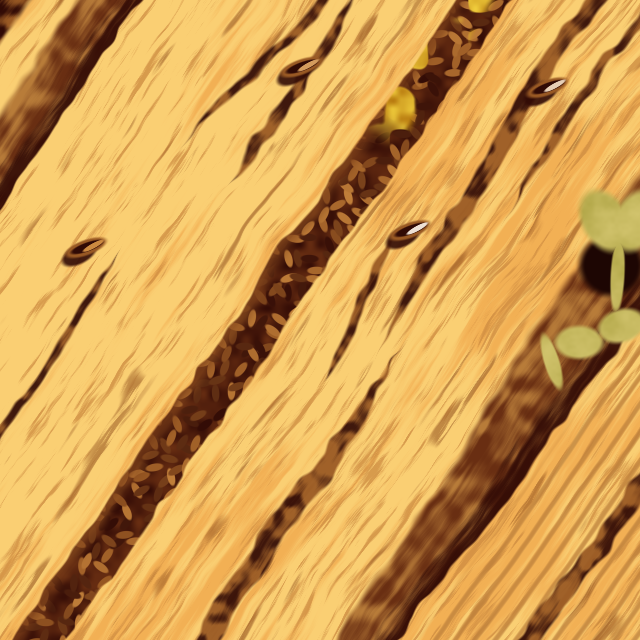
A WebGL 1 fragment shader for this texture:

```glsl
precision highp float;
// Weathered timber boards running diagonally, split by cracks and wide gaps of bark litter.
// Everything lives in a frame turned along the grain: q.x runs along it, q.y across it.
// Stretched noise makes the grain, tapered slots the cracks, cell ellipses the litter.
uniform vec2 u_resolution;

const vec3 STRAW = vec3(0.98, 0.81, 0.45);
const vec3 AMBER = vec3(0.95, 0.69, 0.33);
const vec3 TAN = vec3(0.80, 0.54, 0.25);
const vec3 BROWN = vec3(0.60, 0.35, 0.14);
const vec3 RUST = vec3(0.41, 0.18, 0.07);
const vec3 DARK = vec3(0.19, 0.04, 0.02);

float hash(vec2 p) {
  return fract(sin(dot(p, vec2(127.1, 311.7))) * 43758.5453);
}

float noise(vec2 p) {
  vec2 i = floor(p), f = fract(p);
  f = f * f * (3.0 - 2.0 * f);
  return mix(mix(hash(i), hash(i + vec2(1, 0)), f.x),
             mix(hash(i + vec2(0, 1)), hash(i + vec2(1, 1)), f.x), f.y);
}

float fbm(vec2 p) {
  float sum = 0.0, amp = 0.53;
  for (int i = 0; i < 4; i++) {
    sum += amp * noise(p);
    p = p * 2.03 + 17.3;
    amp *= 0.5;
  }
  return sum;
}

// Coverage of a crack between two places along the grain, tapered at both ends
float slot(vec2 q, float from, float to, float across, float slope, float halfWidth) {
  float x = (q.x - from) / (to - from);
  float taper = smoothstep(0.0, 0.3, x) * (1.0 - smoothstep(0.7, 1.0, x));
  float d = abs(q.y - across - slope * (q.x - from)) - mix(-0.006, halfWidth, taper);
  return 1.0 - smoothstep(-0.003, 0.003, d);
}

float ellipse(vec2 p, vec2 radius, float angle) {
  float c = cos(angle), s = sin(angle);
  p = vec2(c * p.x + s * p.y, c * p.y - s * p.x) / radius;
  return 1.0 - smoothstep(0.8, 1.15, length(p));
}

// Bark chips: one randomly turned ellipse per cell
vec3 litter(vec2 p) {
  vec3 col = mix(DARK, RUST, noise(p * 1.3));
  for (int j = -1; j <= 1; j++)
    for (int i = -1; i <= 1; i++) {
      vec2 cell = floor(p) + vec2(i, j);
      float r = hash(cell + 5.1);
      vec2 mid = cell + vec2(hash(cell), hash(cell + 9.7));
      vec3 chip = r < 0.6 ? mix(DARK, BROWN, r * 1.5) : mix(BROWN, TAN, r * 2.2 - 1.4);
      col = mix(col, chip, ellipse(p - mid, vec2(0.65, 0.28), r * 37.0));
    }
  return col;
}

// Bent nail head: dark socket, brown body, pale glint
vec3 nail(vec3 col, vec2 p, float shine) {
  col = mix(col, DARK, 0.9 * ellipse(p + vec2(0.010, 0.010), vec2(0.030, 0.015), 0.5));
  col = mix(col, BROWN, ellipse(p, vec2(0.034, 0.012), 0.35));
  col = mix(col, DARK, ellipse(p - vec2(0.002, 0.001), vec2(0.027, 0.007), 0.35));
  vec3 glint = mix(TAN, vec3(0.93, 0.88, 0.83), shine);
  return mix(col, glint, ellipse(p - vec2(0.012, 0.003), vec2(0.019, 0.004), 0.5));
}

void main() {
  vec2 p = gl_FragCoord.xy / u_resolution;
  vec2 q = vec2(dot(p, vec2(0.573, 0.82)), dot(p, vec2(0.82, -0.573)));
  float wobble = 0.030 * (fbm(q * 5.0) - 0.5);
  float grain = fbm(vec2(q.x * 7.0, (q.y + wobble) * 95.0));
  float streak = fbm(vec2(q.x * 13.0 + 40.0, (q.y + wobble) * 150.0));

  // Boards: paler on the left, ridged in the lower right corner
  float pale = 0.10 * (1.0 - smoothstep(-0.05, 0.12, q.y));
  float tone = 0.5 * fbm(q * vec2(3.0, 9.0)) + 0.5 * grain + pale;
  vec3 col = mix(AMBER, STRAW, smoothstep(0.38, 0.58, tone));
  col = mix(col, TAN, 0.75 * smoothstep(0.53, 0.76, streak - 0.5 * pale));
  float ridge = smoothstep(0.2, 1.0, sin((q.y + 0.4 * wobble) * 250.0));
  col = mix(col, TAN * 0.92, 0.75 * ridge * smoothstep(0.53, 0.55, q.y));
  float hairline = smoothstep(0.79, 0.93, noise(vec2(q.x * 9.0, (q.y + wobble) * 75.0)));
  col = mix(col, BROWN, 0.6 * hairline * smoothstep(0.4, 0.6, streak + 0.1));

  // Cracks along the grain, with ragged sides
  vec2 r = q + vec2(0.0, wobble + 0.010 * (noise(q * vec2(38.0, 20.0)) - 0.5));
  float crack = slot(r, 0.10, 0.68, -0.170, -0.05, 0.006);
  crack = max(crack, slot(r, 0.70, 1.50, -0.226, 0.16, 0.007));
  crack = max(crack, slot(r, 0.74, 1.20, -0.112, -0.03, 0.009));
  crack = max(crack, slot(r, -0.30, 0.83, 0.274, -0.02, 0.017));
  crack = max(crack, slot(r, 0.60, 1.70, 0.232, -0.06, 0.013));
  crack = max(crack, slot(r, 0.88, 1.80, 0.273, -0.03, 0.007));
  crack = max(crack, slot(r, 0.58, 0.92, 0.180, -0.11, 0.007));
  crack = max(crack, slot(r, 0.00, 1.40, 0.660, 0.03, 0.015));
  vec3 inside = mix(DARK, BROWN, smoothstep(0.33, 0.68, 0.5 * grain + 0.5 * noise(p * 60.0)));
  col = mix(col, inside, crack * 0.93);

  // Middle gap, filled with chips and brown along its left wall
  float u = (r.y - 0.046) / 0.038;
  vec3 fill = mix(litter(p * 46.0), mix(RUST, BROWN, grain), 0.75 * (1.0 - smoothstep(-1.0, -0.3, u)));
  float leafy = smoothstep(0.97, 1.03, q.x) * (1.0 - smoothstep(0.1, 0.6, u));
  vec3 yellow = mix(vec3(0.72, 0.48, 0.06), vec3(0.96, 0.83, 0.25), noise(p * 70.0));
  fill = mix(fill, yellow, leafy * smoothstep(0.42, 0.50, noise(p * 32.0)));
  col = mix(col, fill, 1.0 - smoothstep(0.94, 1.06, abs(u)));

  // Outer gaps: worn brown slopes falling into shadow on the right
  for (int i = 0; i < 2; i++) {
    float right = float(i);
    float halfWidth = mix(0.040, 0.026 + 0.035 * q.x, right);
    float v = (r.y - mix(-0.432, 0.472, right)) / halfWidth;
    vec3 slope = mix(RUST, TAN * 0.9, smoothstep(0.25, 0.75, 0.6 * grain + 0.4 * noise(p * 45.0)));
    slope = mix(slope, DARK, 0.9 * smoothstep(0.1, 0.85, v + 0.9 * (streak - 0.5)));
    col = mix(col, slope, smoothstep(-1.15, -0.85, v) * (1.0 - smoothstep(0.95, 1.05, v)));
  }
  col = mix(col, inside, 1.0 - smoothstep(-0.535, -0.525, r.y));

  col = nail(col, p - vec2(0.470, 0.895), 0.2);
  col = nail(col, p - vec2(0.640, 0.640), 1.0);
  col = nail(col, p - vec2(0.855, 0.863), 0.8);
  col = nail(col, p - vec2(0.134, 0.613), 0.0);

  // Seedling: shadow, stem, two low leaves and a notched top leaf
  vec3 green = mix(vec3(0.66, 0.62, 0.24), vec3(0.86, 0.80, 0.47), fbm(p * 22.0));
  col = mix(col, DARK * 0.6, ellipse(p - vec2(0.955, 0.585), vec2(0.050, 0.048), 0.0));
  float plant = ellipse(p - vec2(0.965, 0.570), vec2(0.011, 0.060), -0.05);
  plant = max(plant, ellipse(p - vec2(0.862, 0.435), vec2(0.012, 0.045), 0.3));
  for (int i = 0; i < 2; i++) {
    float k = float(i);
    plant = max(plant, ellipse(p - vec2(0.905 + 0.066 * k, 0.465 + 0.026 * k), vec2(0.038, 0.026), 0.3 * k));
    plant = max(plant, ellipse(p - vec2(0.945 + 0.050 * k, 0.655), vec2(0.036, 0.052), 0.5 - k));
  }
  col = mix(col, green, plant);

  gl_FragColor = vec4(col, 1.0);
}
```
